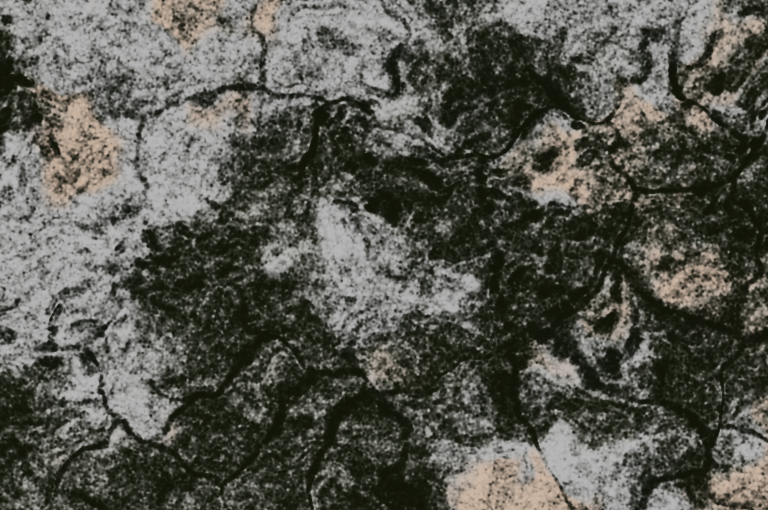
This texture is drawn by a Shadertoy shader. Its source:

```glsl
vec2 hash2(vec2 c) {
    vec3 v = fract(c.xyx * vec3(.1031, .1030, .0973));
    v += dot(v, v.yzx + 33.33);
    return fract((v.xx + v.yz) * v.zy);
}

// Cellular noise: x soft signed blobs, y nearest distance, z border gap, w cell id
vec4 cells(vec2 p) {
    vec2 base = floor(p);
    float blobs = 0., nearest = 9., second = 9., id = 0.;
    for (int j = -1; j <= 1; j++)
    for (int i = -1; i <= 1; i++) {
        vec2 cell = base + vec2(i, j);
        vec2 h = hash2(cell);
        float d = length(cell + h - p);
        float value = fract(h.x * 17. + h.y * 31.);
        float k = max(0., 1. - d * d);
        blobs += (value * 2. - 1.) * k * k;
        if (d < nearest) { second = nearest; nearest = d; id = value; }
        else second = min(second, d);
    }
    return vec4(blobs * 2.2, nearest, second - nearest, id);
}

float fbm(vec2 p, int octaves) {
    float sum = 0., amp = 1.;
    for (int i = 0; i < octaves; i++) {
        sum += amp * cells(p).x;
        p = mat2(1.62, 1.22, -1.22, 1.62) * p + 17.3;
        amp *= .58;
    }
    return sum;
}

// Small holes, gathered in clusters
float pits(vec2 p) {
    float cluster = smoothstep(.1, 1.1, cells(p * 3.5 + 7.).x);
    return cluster * (1. - smoothstep(.12, .38, cells(p * 17.).y));
}

// Rough stone with flaking plates and holes
float height(vec2 p) {
    vec4 plate = cells(p * 3.8 + 3.);
    return fbm(p * 5. + 21., 5) + .5 * plate.w * smoothstep(0., .12, plate.z) - .5 * pits(p);
}

void mainImage(out vec4 fragColor, in vec2 fragCoord) {
    vec2 p = fragCoord / iResolution.y;
    vec2 q = p + .02 * vec2(fbm(p * 6., 3), fbm(p * 6. + 40., 3));

    // Relief lit from above
    float h = height(q);
    float relief = clamp(h - height(q + vec2(-.002, .006)), -.6, .6);

    // Moss gathers left of the centre and thins out to the sides
    float bare = fbm(q * 3.3 + 5., 5) + .9 * (length(p - vec2(.6, .45)) - .45);
    bare = smoothstep(-1., .9, bare + .2 * h);

    // Cracks between plates, mostly on the right
    float crackArea = smoothstep(.5, 1.6, cells(p * 2.5 + 9.).x + p.x);
    float crack = crackArea * (1. - smoothstep(.01, .08, cells(q * 3.8 + 3.).z));

    // Sandy grain
    float grain = .42 * cells(p * 200.).x + .28 * cells(p * 95. + 50.).x;

    float tone = 1.9 * (bare - .5) + 2.2 * relief + grain + .12 * h;
    tone += .12 - 1.6 * crack - 1.3 * pits(q);
    float t = 1. / (1. + exp(-1.7 * tone));

    // Olive black to pale grey
    vec3 color = vec3(.06 + .36 * t + .3 * t * t);
    color += mix(vec3(-.002, .01, -.022), vec3(0), t);
    color += vec3(.006, .008, -.012) * (1. - bare);

    // Rare warm stains on bare stone
    float stain = smoothstep(1.5, 2.3, fbm(q * 4. + 70., 3) + .4 * p.x) * bare;
    color *= mix(vec3(1), vec3(1.12, 1., .9), stain);
    fragColor = vec4(color, 1.);
}
```
